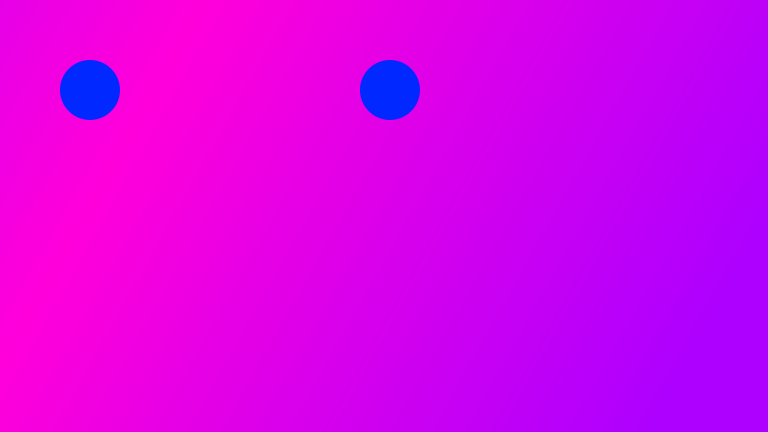
Write a Shadertoy shader that draws this background.

```glsl
// Diagonal magenta-to-violet gradient with two flat blue discs near the top.

const vec3 CORNER_MAGENTA = vec3(0.905, 0.0, 0.905);
const vec3 HOT_PINK       = vec3(1.0, 0.0, 0.855);
const vec3 VIOLET         = vec3(0.68, 0.0, 1.0);
const vec3 DISC_BLUE      = vec3(0.0, 0.155, 1.0);

const float PINK_STOP   = 0.203;
const float VIOLET_STOP = 0.885;

// Linear ramp from 0 at start to 1 at end, held flat outside
float ramp(float start, float end, float x) {
    return clamp((x - start) / (end - start), 0.0, 1.0);
}

// Three-stop gradient along the canvas diagonal, t in 0..1
vec3 diagonalGradient(float t) {
    vec3 color = mix(CORNER_MAGENTA, HOT_PINK, ramp(0.0, PINK_STOP, t));
    return mix(color, VIOLET, ramp(PINK_STOP, VIOLET_STOP, t));
}

// Antialiased disc coverage
float discMask(vec2 p, vec2 center, float radius, float pixel) {
    float dist = length(p - center) - radius;
    return clamp(0.5 - dist / pixel, 0.0, 1.0);
}

void mainImage(out vec4 fragColor, in vec2 fragCoord) {
    // Units of canvas height, measured down from the top left corner
    float pixel = 1.0 / iResolution.y;
    vec2 p = vec2(fragCoord.x, iResolution.y - fragCoord.y) * pixel;
    vec2 diagonal = iResolution.xy * pixel;

    // Background
    float t = dot(p, diagonal) / dot(diagonal, diagonal);
    vec3 color = diagonalGradient(t);

    // Row of discs
    const vec2 firstCenter = vec2(0.2083, 0.2083);
    const float spacing = 0.6944;
    const float radius = 0.0694;
    for (int i = 0; i < 2; i++) {
        vec2 center = firstCenter + vec2(float(i) * spacing, 0.0);
        color = mix(color, DISC_BLUE, discMask(p, center, radius, pixel));
    }

    fragColor = vec4(color, 1.0);
}
```
